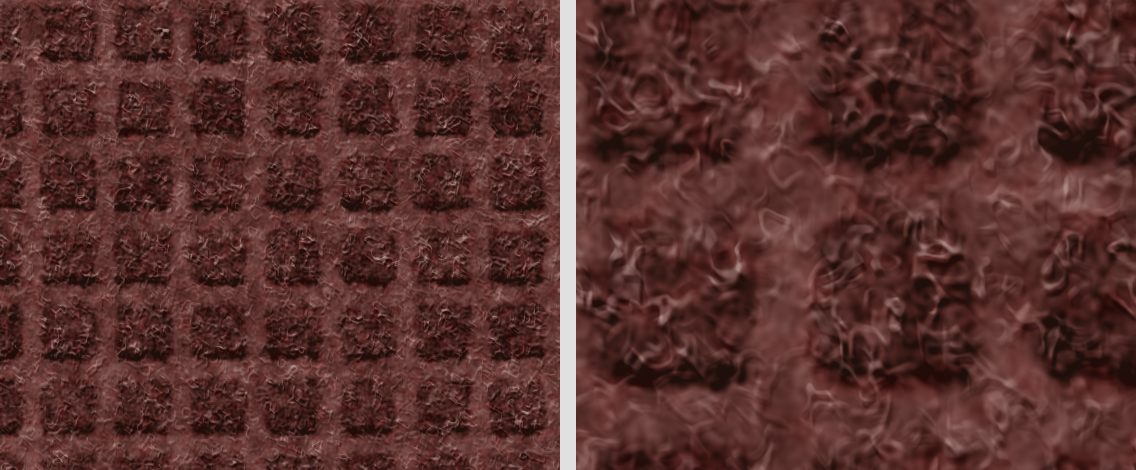
Left: the whole. Right: its middle third, enlarged.
This texture is drawn by a WebGL 2 fragment shader. Its source:

```glsl
#version 300 es
precision highp float;
// Maroon carpet mat: sunken square tufts in a soft raised grid, covered with curled fibres.
uniform vec2 u_resolution;
out vec4 fragColor;

float hash(vec2 cell) {
  uvec2 q = uvec2(ivec2(cell) + 4096) * uvec2(1597334673u, 3812015801u);
  uint h = (q.x ^ q.y) * 1597334673u;
  h = (h ^ (h >> 15)) * 2246822519u;
  return float((h ^ (h >> 13)) >> 8) / 16777216.0;
}

float corner(vec2 cell, vec2 offset) {
  float angle = 6.2832 * hash(cell);
  return dot(vec2(cos(angle), sin(angle)), offset);
}

// Gradient noise, roughly -0.7 to 0.7
float noise(vec2 p) {
  vec2 i = floor(p), f = p - i;
  vec2 u = f * f * f * (f * (f * 6.0 - 15.0) + 10.0);
  vec2 e = vec2(1, 0);
  return mix(mix(corner(i, f), corner(i + e.xy, f - e.xy), u.x),
             mix(corner(i + e.yx, f - e.yx), corner(i + e.xx, f - e.xx), u.x), u.y);
}

vec2 warp(vec2 p) {
  return vec2(noise(p + 31.7), noise(p + 87.3));
}

// Broken loops of yarn along one level line of the noise
float strand(vec2 p) {
  p += 0.5 * warp(p * 0.8);
  float line = 1.0 - smoothstep(0.03, 0.2, abs(noise(p) - 0.15));
  return line * smoothstep(-0.02, 0.25, noise(p * 0.6 + 53.1));
}

float roundedBox(vec2 p, vec2 halfSize, float radius) {
  vec2 d = abs(p) - halfSize + radius;
  return length(max(d, 0.0)) + min(max(d.x, d.y), 0.0) - radius;
}

// Brightness to maroon: dark browns turn to dusty pink
vec3 maroon(float tone) {
  float t = tone - 0.19;
  float green = 0.085 + 0.47 * t + 1.05 * t * t;
  return vec3(tone, green, green - 0.015);
}

void main() {
  // Grid units: one tuft per unit, centred on whole numbers
  vec2 g = gl_FragCoord.xy / u_resolution.y * 6.29 - vec2(0.927, 5.839);
  vec2 frayed = g + 0.07 * warp(g * 4.5) + 0.06 * warp(g * 11.0);
  vec2 id = floor(frayed + 0.5);
  vec2 q = frayed - id;
  float edge = roundedBox(q, vec2(0.375), 0.13);
  float tuft = 1.0 - smoothstep(-0.07, 0.05, edge);

  // Base brightness, with each tuft a little different
  float tone = mix(0.395, 0.262 + 0.05 * (hash(id) - 0.5), tuft);
  tone += 0.05 * noise(g * 0.9 + 7.0) + 0.06 * noise(g * 2.1) + 0.13 * noise(g * 5.0);
  tone += 0.035 * tuft * smoothstep(-0.25, 0.3, q.y);

  // Matted pile relief, rougher inside the tufts
  float pile = noise(g * 10.0 + warp(g * 9.0)) + 0.75 * noise(g * 20.0);
  tone += pile * mix(0.085, 0.17, tuft);

  // Curled fibres, each casting a small shadow below
  float grey = 0.0;
  for (int k = 0; k < 4; k++) {
    float layer = float(k);
    float turn = layer * 1.1;
    mat2 spin = mat2(cos(turn), sin(turn), -sin(turn), cos(turn));
    float scale = 7.0 + 1.0 * layer;
    vec2 p = spin * g * scale + layer * 41.3;
    float light = strand(p);
    float shade = strand(p + spin * vec2(-0.1, 0.28) * scale / 8.0);
    float clump = 0.5 + 1.1 * smoothstep(-0.3, 0.4, noise(g * 1.9 + layer * 19.0));
    tone -= shade * mix(0.05, 0.085, tuft);
    tone += light * clump * mix(0.075, 0.125, tuft);
    grey += light * clump * mod(layer, 2.0);
  }

  // Deep shadow along the lower wall, thin creases on the other sides
  float lower = smoothstep(-0.23, -0.31, q.y) * tuft;
  float crease = exp(-pow((edge + 0.035) / 0.035, 2.0));
  tone -= 0.12 * lower + 0.035 * crease * smoothstep(-0.2, 0.5, 0.3 + noise(g * 4.0));
  tone = clamp(tone, 0.12, 0.66);

  // Redder yarn in patches, greyer on loose fibres
  vec3 color = maroon(tone);
  float red = smoothstep(-0.1, 0.45, noise(g * 5.5 + 71.0));
  color += red * vec3(0.015, -0.018, -0.014);
  color = mix(color, vec3(tone * 0.9, tone * 0.8, tone * 0.76), 0.22 * min(grey, 1.0) * mix(0.3, 1.0, tuft));
  fragColor = vec4(color, 1.0);
}
```
